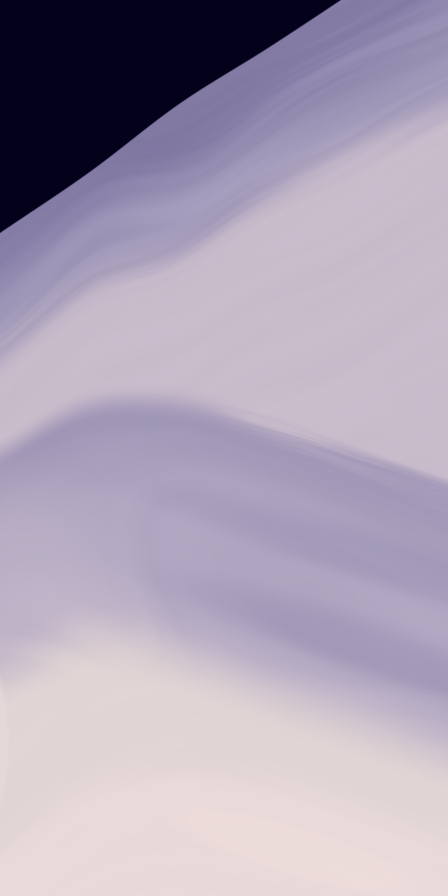
A Shadertoy shader for this background:

```glsl
const vec3 NIGHT = vec3(0.015, 0.005, 0.105);
const vec3 RIM = vec3(0.515, 0.48, 0.645);
const vec3 HAZE = vec3(0.63, 0.60, 0.725);
const vec3 MAUVE = vec3(0.785, 0.735, 0.795);
const vec3 SLATE = vec3(0.625, 0.59, 0.715);
const vec3 LILAC = vec3(0.685, 0.65, 0.755);
const vec3 CREAM = vec3(0.88, 0.832, 0.832);
const vec3 ROSE = vec3(0.912, 0.85, 0.852);
const vec3 PEACH = vec3(0.93, 0.865, 0.852);

float hash(vec2 p) {
    return fract(sin(dot(p, vec2(127.1, 311.7))) * 43758.5453);
}

float noise(vec2 p) {
    vec2 i = floor(p), f = fract(p);
    f = f * f * (3.0 - 2.0 * f);
    float low = mix(hash(i), hash(i + vec2(1, 0)), f.x);
    float high = mix(hash(i + vec2(0, 1)), hash(i + vec2(1, 1)), f.x);
    return mix(low, high, f.y);
}

// Fine strands drawn out along the flow, centred on zero
float strands(vec2 p, float density) {
    float sum = 0.0, gain = 0.5;
    vec2 q = vec2(p.x * 2.5, p.y * density);
    q.y += 1.5 * noise(vec2(p.x * 4.0, p.y * 12.0));
    for (int i = 0; i < 4; i++) {
        sum += gain * (noise(q) - 0.5);
        q = q * vec2(1.4, 2.1) + 7.3;
        gain *= 0.6;
    }
    return sum;
}

// Smooth curve through six evenly spaced depths
float curve(float x, float k[6]) {
    float s = clamp(x, 0.0, 0.9999) * 5.0;
    int i = int(s);
    float f = fract(s), b = k[i], c = k[i + 1];
    float a = i > 0 ? k[i - 1] : 2.0 * b - c;
    float d = i < 4 ? k[i + 2] : 2.0 * c - b;
    return b + 0.5 * f * (c - a + f * (2.0 * a - 5.0 * b + 4.0 * c - d
        + f * (3.0 * (b - c) + d - a)));
}

float below(float depth, float edge, float softness) {
    return smoothstep(-softness, softness, depth - edge);
}

// Soft tilted ellipse, one at its heart
float lens(vec2 p, vec2 centre, vec2 radius, float slope, float softness) {
    vec2 d = p - centre;
    d.y -= slope * d.x;
    return 1.0 - smoothstep(1.0 - softness, 1.0 + softness, length(d / radius));
}

void mainImage(out vec4 fragColor, in vec2 fragCoord) {
    // Depth runs from the top edge downward
    vec2 p = fragCoord / iResolution.xy;
    p.y = 1.0 - p.y;
    float x = p.x, y = p.y;

    // Boundaries of the layers
    float limb = curve(x, float[6](0.26, 0.192, 0.116, 0.053, -0.013, -0.08));
    float veil = curve(x, float[6](0.39, 0.315, 0.282, 0.218, 0.165, 0.118));
    float crest = curve(x, float[6](0.505, 0.452, 0.450, 0.475, 0.510, 0.545));
    float fade = curve(x, float[6](0.61, 0.615, 0.675, 0.717, 0.75, 0.782));
    float shore = curve(x, float[6](0.755, 0.712, 0.735, 0.776, 0.81, 0.845));
    float dune = curve(x, float[6](0.955, 0.875, 0.85, 0.87, 0.905, 0.94));

    // Strands follow the nearest layers
    float upper = strands(vec2(x, y - veil), 38.0);
    float middle = strands(vec2(x + 3.0, y - mix(crest, fade, below(y, fade, 0.12))), 50.0);
    float lower = strands(vec2(x + 6.0, y - dune), 40.0);

    // Violet rim thinning into pale haze
    float across = clamp((y - limb) / (veil - limb), 0.0, 1.0);
    vec3 colour = mix(RIM, HAZE, smoothstep(0.1, 0.95, across + 0.35 * upper));
    colour += 0.045 * upper;
    float paleness = below(y + 0.035 * upper, veil, 0.035);
    colour = mix(colour, MAUVE + 0.018 * upper, paleness);

    // Slate current with a feathered crest
    float feather = 0.065 * smoothstep(0.4, 0.65, x) * middle;
    float current = below(y + feather, crest, mix(0.017, 0.028, x));
    vec3 stream = mix(SLATE, LILAC, smoothstep(0.0, 0.12, y - crest));
    float streakUpper = lens(p, vec2(0.86, 0.625), vec2(0.46, 0.026), 0.15, 0.6);
    float streakLower = lens(p, vec2(0.88, 0.735), vec2(0.42, 0.03), 0.17, 0.6);
    stream = mix(stream, SLATE, 0.8 * max(streakUpper, streakLower));
    stream = mix(stream, MAUVE, 0.4 * lens(p, vec2(0.08, 0.65), vec2(0.22, 0.10), 0.25, 0.7));
    colour = mix(colour, stream + 0.025 * middle, current);

    // Lilac shallows passing into cream
    colour = mix(colour, mix(LILAC, MAUVE, 0.65) + 0.015 * middle,
        below(y + 0.02 * middle, mix(fade, shore, 0.4), 0.045));
    colour = mix(colour, CREAM + 0.012 * lower, below(y + 0.015 * middle, shore, 0.045));
    colour = mix(colour, ROSE + 0.012 * lower, below(y + 0.03 * lower, dune, 0.03));
    colour = mix(colour, PEACH, 0.8 * lens(p, vec2(0.66, 0.95), vec2(0.25, 0.025), 0.15, 0.35));
    colour = mix(colour, ROSE, 0.7 * lens(p, vec2(-0.02, 0.83), vec2(0.04, 0.08), 0.0, 0.15));

    // Night sky beyond the limb
    float surface = below(y, limb, 1.2 / iResolution.y);
    fragColor = vec4(mix(NIGHT, colour, surface), 1.0);
}
```
